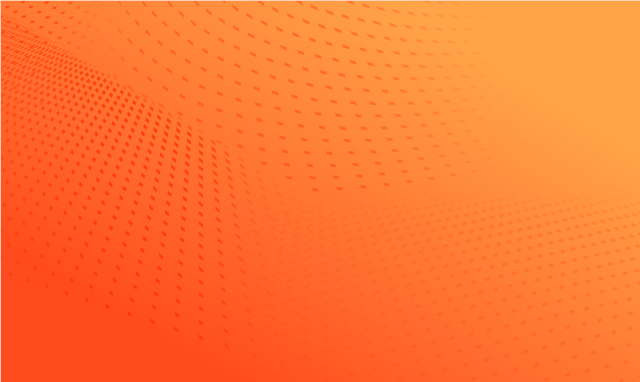
A Shadertoy shader for this background:

```glsl
// Diagonal orange gradient crossed by folded, fanned sheets of slanted dashes.

const vec3 DEEP_ORANGE = vec3(1.0, 0.300, 0.118);
const vec3 LIGHT_ORANGE = vec3(1.0, 0.645, 0.285);
const vec3 DASH_RED = vec3(1.0, 0.190, 0.035);
const vec3 PALE_EDGE = vec3(0.99, 0.84, 0.75);
const vec2 GRADIENT_RANGE = vec2(0.38, 1.62);
const float EDGE_WIDTH = 0.0021;

// Centre of each fan; y points down and the canvas height is 1.
const vec2 UPPER_APEX = vec2(0.596, -0.535);
const vec2 LEFT_APEX = vec2(0.526, -0.098);
const vec2 RIGHT_APEX = vec2(0.826, 0.196);

// Column and row steps of each sheet.
const vec2 UPPER_STEP = vec2(0.0621, 0.0324);
const vec2 LEFT_STEP = vec2(0.0678, 0.0400);
const vec2 RIGHT_STEP = vec2(0.0800, 0.0480);
const vec2 CORNER_STEP = vec2(0.0290, 0.0350);

// Coverage of a sheared rectangle centred in each grid cell.
float dash(vec2 cell, vec2 cellSize, vec2 halfSize, float shear) {
    vec2 d = (fract(cell) - 0.5) * cellSize;
    d.y -= shear * d.x;
    vec2 q = abs(d) - min(halfSize, cellSize * 0.28);
    float aa = 0.75 / iResolution.y;
    return 1.0 - smoothstep(-aa, aa, max(q.x, q.y));
}

// Signed height of the crease between the upper and left sheets.
float crease(vec2 p) {
    return p.y - 0.2065 - 0.605 * (p.x - 0.304);
}

// Sagging rows hanging from the top edge.
float upperSheet(vec2 p) {
    vec2 d = p - UPPER_APEX;
    float sagCentre = 0.761 + 1.08 * (0.498 - p.y);
    float sag = max(p.x - sagCentre, -1.2);
    float row = p.y + 0.276 * sag * sag;
    vec2 cell = vec2(d.x / d.y / UPPER_STEP.x - 0.08,
                     (row - 0.498) / UPPER_STEP.y + 0.5);
    vec2 size = vec2(UPPER_STEP.x * d.y, UPPER_STEP.y / max(1.0 + 0.596 * sag, 0.4));
    float mask = step(cell.y, 1.0) * smoothstep(0.02, -0.01, crease(p));
    mask *= smoothstep(0.24, 0.36, p.x);
    mask *= 1.0 - smoothstep(0.88, 1.42, p.x + 0.16 * (0.4 - p.y));
    return 0.40 * mask * dash(cell, size, vec2(0.0075, 0.0038), 0.12);
}

// Steep fan that widens towards the lower left.
float leftSheet(vec2 p) {
    vec2 d = p - LEFT_APEX;
    float row = max(d.y + 0.33 * (0.522 - p.x), 0.02);
    vec2 cell = vec2(d.x / d.y / LEFT_STEP.x + 0.5, log(row) / LEFT_STEP.y);
    vec2 size = vec2(LEFT_STEP.x * d.y, LEFT_STEP.y * row);
    float mask = smoothstep(-0.01, 0.03, crease(p));
    mask *= 1.0 - smoothstep(0.98, 1.02, row);
    float strength = mix(0.80, 0.14, smoothstep(0.48, 0.72, p.x));
    strength *= 1.0 - smoothstep(0.70, 0.95, p.x);
    strength *= mix(0.6, 1.0, smoothstep(0.0, 0.3, p.x));
    return strength * mask * dash(cell, size, vec2(0.0055, 0.0042), 0.45);
}

// Faint fan spreading to the lower right.
float rightSheet(vec2 p) {
    vec2 d = p - RIGHT_APEX;
    d.y = max(d.y, 0.05);
    float row = max(d.y + 0.22 * d.x, 0.05);
    vec2 cell = vec2(d.x / d.y / RIGHT_STEP.x, log(row) / RIGHT_STEP.y);
    vec2 size = vec2(RIGHT_STEP.x * d.y, RIGHT_STEP.y * row);
    float mask = smoothstep(0.47, 0.60, p.y) * smoothstep(0.50, 0.75, p.x);
    float strength = mix(0.10, 0.20, smoothstep(0.8, 1.4, p.x));
    return strength * mask * dash(cell, size, vec2(0.0085, 0.0038), -0.25);
}

// Dense, rippled weave in the upper left corner.
float cornerSheet(vec2 p) {
    vec2 ripple = 0.012 * sin(p.yx * vec2(17.0, 13.0) + vec2(0.4, 1.7));
    vec2 q = p + ripple;
    vec2 cell = vec2(q.x + 0.55 * q.y, q.y - 0.45 * q.x) / CORNER_STEP;
    float mask = 1.0 - smoothstep(0.10, 0.32, length(p * vec2(1.0, 0.8)));
    return 0.65 * mask * dash(cell, CORNER_STEP, vec2(0.0045, 0.0042), -0.5);
}

void mainImage(out vec4 fragColor, in vec2 fragCoord) {
    vec2 uv = fragCoord / iResolution.xy;
    vec2 p = vec2(fragCoord.x, iResolution.y - fragCoord.y) / iResolution.y;

    // Background gradient
    float t = (uv.x + uv.y - GRADIENT_RANGE.x) / (GRADIENT_RANGE.y - GRADIENT_RANGE.x);
    vec3 color = mix(DEEP_ORANGE, LIGHT_ORANGE, clamp(t, 0.0, 1.0));

    // Dashed sheets
    float ink = max(max(upperSheet(p), leftSheet(p)), max(rightSheet(p), cornerSheet(p)));
    color = mix(color, DASH_RED, ink);

    // Thin pale rim along the left and top
    float aa = 0.5 / iResolution.y;
    float rim = 1.0 - smoothstep(EDGE_WIDTH - aa, EDGE_WIDTH + aa, min(p.x, p.y));
    fragColor = vec4(mix(color, PALE_EDGE, rim), 1.0);
}
```
